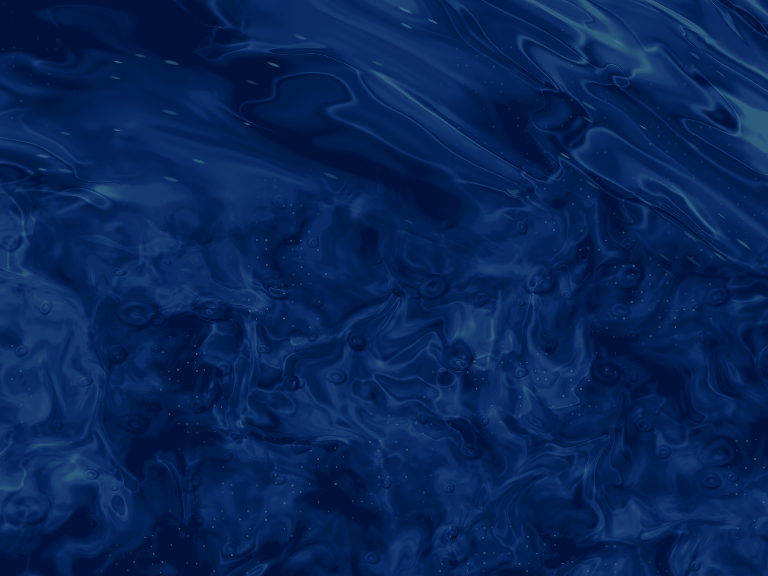
Reproduce this texture procedurally as a Shadertoy shader.

```glsl
float hash(vec2 p) {
    vec3 q = fract(p.xyx * vec3(0.1031, 0.103, 0.0973));
    q += dot(q, q.yzx + 33.33);
    return fract((q.x + q.y) * q.z);
}

vec2 hash2(vec2 p) {
    return vec2(hash(p), hash(p + 71.7));
}

float noise(vec2 p) {
    vec2 i = floor(p), f = fract(p);
    f = f * f * f * (f * (f * 6.0 - 15.0) + 10.0);
    vec2 e = vec2(0.0, 1.0);
    return mix(mix(hash(i), hash(i + e.yx), f.x),
               mix(hash(i + e.xy), hash(i + e.yy), f.x), f.y);
}

float fbm(vec2 p, int octaves) {
    float sum = 0.0, amp = 0.5, total = 0.0;
    mat2 turn = mat2(1.6, 1.2, -1.2, 1.6);
    for (int i = 0; i < octaves; i++) {
        sum += amp * noise(p);
        total += amp;
        amp *= 0.55;
        p = turn * p + 19.3;
    }
    return sum / total;
}

vec2 swirl(vec2 p, int octaves) {
    return vec2(fbm(p + 7.1, octaves), fbm(p + 43.7, octaves)) - 0.5;
}

// Bright line along the middle level of a field, dark on its lower side
float crease(float field, float width) {
    float d = (field - 0.5) / width;
    return exp(-d * d) - 0.55 * exp(-(d + 2.2) * (d + 2.2) * 0.5);
}

// Scattered bubbles with ripples: xy = refraction, z = shade
vec3 bubbles(vec2 p, float density) {
    vec3 result = vec3(0.0);
    vec2 cell = floor(p);
    for (int j = -1; j <= 1; j++)
    for (int i = -1; i <= 1; i++) {
        vec2 id = cell + vec2(i, j);
        float present = step(hash(id + 5.3), density);
        vec2 delta = p - id - 0.2 - 0.6 * hash2(id);
        float size = mix(0.08, 0.24, hash(id + 29.1));
        float d = length(delta * vec2(1.0, 1.15)) / size;
        vec2 dir = delta / (length(delta) + 0.001);
        float fade = exp(-d * d * 0.5);
        float rim = exp(-pow(abs(d - 1.0) * 5.0, 2.0));
        float shade = rim * (0.5 * dot(dir, vec2(-0.5, 0.8)) - 0.25);
        shade += 0.2 * sin(d * 9.0) * fade;
        result += present * vec3(dir * sin(d * 5.0) * fade, shade);
    }
    return result;
}

// Small glints, one per chosen cell, stretched along x by aspect
float glints(vec2 p, float aspect, float density) {
    vec2 id = floor(p);
    vec2 delta = fract(p) - 0.35 - 0.3 * hash2(id);
    float radius = mix(0.09, 0.2, hash(id + 13.7));
    float d = length(delta * vec2(1.0 / aspect, 1.0));
    float glint = 1.0 - smoothstep(radius * 0.4, radius, d);
    return glint * step(hash(id + 91.3), density) * (0.4 + 0.6 * hash(id + 3.9));
}

vec3 palette(float t) {
    vec3 c = mix(vec3(0.0, 0.07, 0.235), vec3(0.0, 0.11, 0.29), smoothstep(0.0, 0.25, t));
    c = mix(c, vec3(0.01, 0.13, 0.34), smoothstep(0.25, 0.50, t));
    c = mix(c, vec3(0.04, 0.17, 0.40), smoothstep(0.50, 0.75, t));
    c = mix(c, vec3(0.08, 0.22, 0.44), smoothstep(0.75, 0.98, t));
    return mix(c, vec3(0.17, 0.36, 0.49), smoothstep(0.98, 1.6, t));
}

void mainImage(out vec4 fragColor, in vec2 fragCoord) {
    vec2 uv = fragCoord / iResolution.y;
    float waves = smoothstep(0.6, 0.78, uv.y + 0.1 * uv.x + 0.25 * (noise(uv * 5.0) - 0.5));

    // Bubbles bend the water behind them
    vec3 large = bubbles(uv * 7.0 + 0.4 * swirl(uv * 9.0, 2), 0.55);
    vec3 small = bubbles(uv * 16.0 + 3.0 + 0.3 * swirl(uv * 20.0, 2), 0.35);
    float calm = 1.0 - 0.8 * waves;
    vec2 p = uv + calm * (0.014 * large.xy + 0.005 * small.xy);

    // Long waves falling to the right
    vec2 flow = vec2(p.x, p.y + 0.1 * p.x + 0.24 * p.x * p.x);
    vec2 q = flow * vec2(5.0, 14.0);
    q += 2.4 * swirl(q * 0.7, 2);
    float swell = fbm(q, 3);
    float crest = crease(fbm(q * 0.9 + 31.0, 2), 0.03);
    crest += 0.7 * crease(fbm(q * 1.5 + 77.0, 2), 0.03);
    crest *= smoothstep(0.3, 0.65, noise(q * 0.6 + 5.0));
    float waveTone = 0.42 + 2.1 * (swell - 0.5) + 0.75 * crest;
    waveTone += 0.5 * (noise(flow * vec2(3.0, 6.0) + 9.0) - 0.5);
    waveTone -= 0.4 * smoothstep(0.5, 0.0, uv.x) * smoothstep(0.8, 0.95, uv.y);

    // Churned water below
    vec2 s = p * 8.5;
    vec2 bend = swirl(s + 1.6 * swirl(s * 0.9, 2), 2);
    float body = fbm(s * 0.9 + 2.2 * bend, 4);
    float broad = fbm(uv * 3.6 + 0.8 * bend + 11.0, 2);
    float detail = fbm(s * 3.0 + 3.5 * bend, 4);
    float fold = crease(fbm(s * 1.2 + 2.4 * bend + 57.0, 2), 0.035);
    fold += 0.7 * crease(fbm(s * 2.6 + 3.0 * bend + 23.0, 2), 0.05);
    fold *= smoothstep(0.3, 0.7, noise(s * 0.8 + 23.0));
    float churnTone = 0.48 + 1.5 * (body - 0.5) + 1.1 * (broad - 0.5);
    churnTone += 1.35 * (detail - 0.5) + 0.42 * fold;
    churnTone += 0.9 * large.z + 0.8 * small.z;

    vec3 color = palette(mix(churnTone, waveTone, waves));

    // Dashes on the waves, clustered specks in the churn
    float cluster = smoothstep(0.45, 0.75, noise(uv * 6.0 + 37.0));
    float dashes = glints(flow * vec2(22.0, 44.0), 2.0, 0.09) * waves;
    float specks = glints(uv * 66.0, 1.0, 0.25) * cluster * (1.0 - 0.6 * waves);
    color = mix(color, vec3(0.25, 0.47, 0.56), 0.75 * dashes + 0.75 * specks);

    fragColor = vec4(color, 1.0);
}
```
